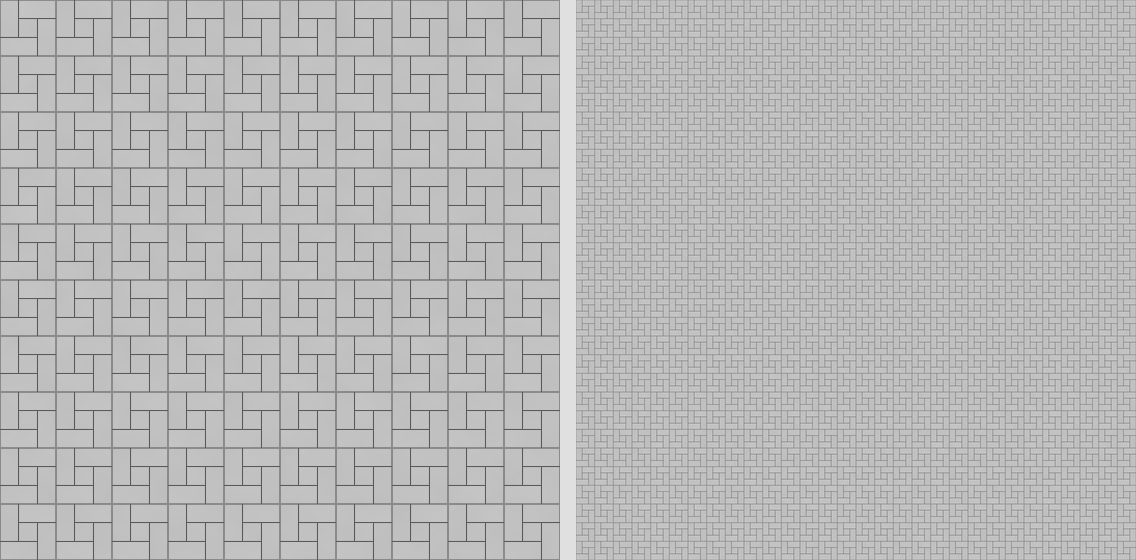
Left, the tile; right, the same tile 3 across and 3 down.
Write a WebGL 1 fragment shader that draws this pattern.

```glsl
precision highp float;
// Pinwheel paving: ten by ten blocks of four grey slabs around a square, with thin dark joints.

uniform vec2 u_resolution;

const float TAU = 6.2831853;

float hash(vec2 p) {
  return fract(sin(dot(p, vec2(12.9898, 78.233))) * 43758.547);
}

// Lower left (xy) and upper right (zw) corners of the slab at p in a 3 by 3 block.
vec4 slabAt(vec2 p) {
  if (p.x < 1.0 && p.y >= 1.0) return vec4(0.0, 1.0, 1.0, 3.0);
  if (p.x >= 1.0 && p.y >= 2.0) return vec4(1.0, 2.0, 3.0, 3.0);
  if (p.x >= 2.0) return vec4(2.0, 0.0, 3.0, 2.0);
  if (p.y < 1.0) return vec4(0.0, 0.0, 2.0, 1.0);
  return vec4(1.0, 1.0, 2.0, 2.0);
}

// Whole-number frequencies keep the mottling periodic over the canvas.
float mottle(vec2 uv) {
  vec2 a = uv * TAU;
  float warp = 1.5 * sin(3.0 * a.x - 5.0 * a.y);
  return 0.5 * sin(7.0 * a.x + 11.0 * a.y + warp)
       + 0.3 * sin(17.0 * a.x - 13.0 * a.y + 2.0 * warp)
       + 0.2 * sin(23.0 * a.x + 29.0 * a.y - warp);
}

// Share of a pixel covered by a line of the given half width at distance d.
float lineCoverage(float d, float halfWidth, float pixel) {
  float inner = max(d - 0.5 * pixel, -halfWidth);
  float outer = min(d + 0.5 * pixel, halfWidth);
  return max(outer - inner, 0.0) / pixel;
}

void main() {
  vec2 uv = gl_FragCoord.xy / u_resolution;
  vec2 block = floor(uv * 10.0);
  vec2 p = fract(uv * 10.0) * 3.0;
  float pixel = 30.0 / min(u_resolution.x, u_resolution.y);

  // Slab geometry
  vec4 slab = slabAt(p);
  vec2 center = 0.5 * (slab.xy + slab.zw);
  vec2 size = slab.zw - slab.xy;
  vec2 toEdge = min(p - slab.xy, slab.zw - p);
  float edge = min(toEdge.x, toEdge.y);

  // Faint tone, tilt and mottling of each slab
  vec2 id = block * 3.0 + center;
  float angle = TAU * hash(id + 31.7);
  float tone = 0.757 + 0.004 * (size.x - size.y);
  tone += 0.008 * (hash(id) - 0.5);
  tone += 0.005 * dot(p - center, vec2(cos(angle), sin(angle)));
  tone += 0.004 * mottle(uv);

  // Joints
  float joint = lineCoverage(edge, 0.0195, pixel);
  gl_FragColor = vec4(vec3(mix(tone, 0.17, joint)), 1.0);
}
```
